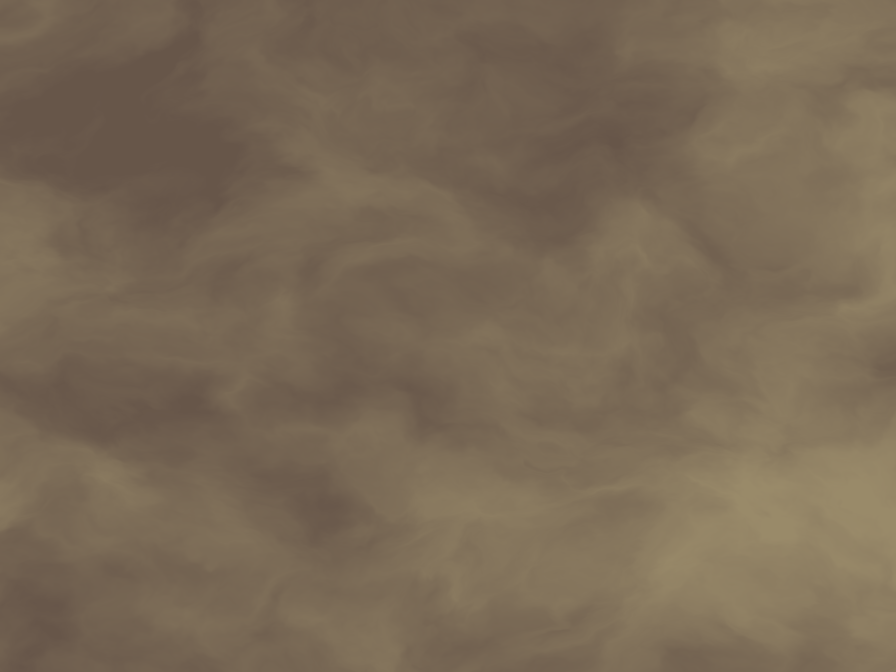
Give the GLSL for this texture, as a WebGL 2 fragment shader.

```glsl
#version 300 es
precision highp float;

uniform vec2 u_resolution;
out vec4 fragColor;

float hash(vec2 cell) {
    vec3 p = fract(vec3(cell.xyx) * 0.1031);
    p += dot(p, p.yzx + 33.33);
    return fract((p.x + p.y) * p.z);
}

float valueNoise(vec2 p) {
    vec2 cell = floor(p);
    vec2 f = fract(p);
    f = f * f * f * (f * (f * 6.0 - 15.0) + 10.0);
    float low = mix(hash(cell), hash(cell + vec2(1, 0)), f.x);
    float high = mix(hash(cell + vec2(0, 1)), hash(cell + vec2(1, 1)), f.x);
    return mix(low, high, f.y);
}

// Layered noise, turned at each octave to hide the lattice
float fbm(vec2 p) {
    float sum = 0.0;
    float amplitude = 0.52;
    for (int octave = 0; octave < 6; octave++) {
        sum += amplitude * valueNoise(p);
        p = mat2(0.8, 0.6, -0.6, 0.8) * p * 2.03 + 17.3;
        amplitude *= 0.49;
    }
    return sum;
}

vec2 fbmPair(vec2 p) {
    return vec2(fbm(p + 3.7), fbm(p + vec2(41.2, 28.9))) - 0.5;
}

// Elliptical patch of light with a level core and soft rim
float glow(vec2 p, vec2 center, vec2 radius) {
    vec2 d = (p - center) / radius;
    return smoothstep(0.15, 0.85, exp(-dot(d, d)));
}

void main() {
    vec2 uv = gl_FragCoord.xy / u_resolution.y;

    // Smoke folded by two rounds of warping, wider than tall
    vec2 p = uv * vec2(3.6, 5.0) + vec2(5.0, 9.0);
    vec2 warp = fbmPair(p * 0.7);
    vec2 fold = fbmPair(p + warp * 1.3);
    float smoke = fbm(p + fold * 1.1);

    // Thin overlapping veils
    float veil = abs(fbm(p * vec2(1.5, 2.1) + fold * 1.8 + 60.0) - 0.5);

    // Broad light with ragged borders
    vec2 drift = uv + warp * 0.16 + fold * 0.12;
    float light = 0.53 * glow(drift, vec2(1.03, 0.22), vec2(0.56, 0.30));
    light += 0.27 * glow(drift, vec2(1.22, 0.74), vec2(0.31, 0.32));

    float tone = 0.30 + (smoke - 0.5) * 1.1 + light;
    tone += 0.6 * (0.1 - veil);
    tone = clamp(tone, 0.02, 1.0);

    vec3 color = mix(vec3(0.40, 0.333, 0.285), vec3(0.60, 0.54, 0.412), tone);
    fragColor = vec4(color, 1.0);
}
```
